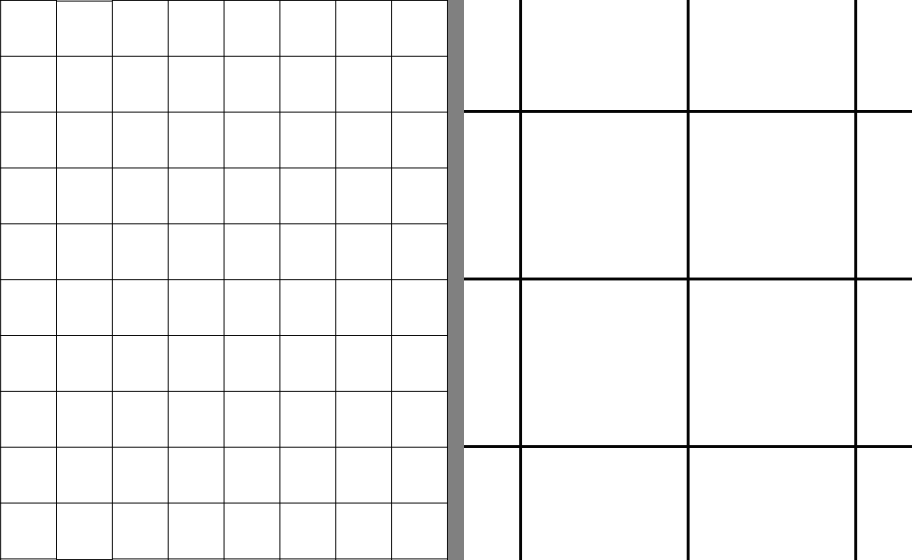
Left: the whole. Right: its middle third, enlarged.
Write a Shadertoy shader that draws this pattern.

```glsl
const vec2 CELLS = vec2(8.0, 10.0);
const float PITCH = 0.09973;                // cell side, in canvas heights
const vec2 GRID_ORIGIN = vec2(0.00117, 0.00195);
const float LINE_WIDTH = 0.00172;
const float SLIPPED_COLUMN = 1.0;
const float SLIP = -0.0012;                 // vertical offset of that column's ends
const vec3 PAPER = vec3(1.0);
const vec3 INK = vec3(0.01);

// Index of the grid line nearest to a position, kept inside the grid
vec2 nearestLine(vec2 position, vec2 cells, float pitch) {
    return clamp(floor(position / pitch + 0.5), vec2(0.0), cells);
}

// Share of a pixel covered by a line at a signed distance from its centre
vec2 lineCoverage(vec2 offset, float width, float pixel) {
    vec2 low = max(offset - 0.5 * pixel, vec2(-0.5 * width));
    vec2 high = min(offset + 0.5 * pixel, vec2(0.5 * width));
    return clamp((high - low) / pixel, 0.0, 1.0);
}

// Slip of the outer horizontal edges within a single column
float edgeSlip(float column, float row, float rows, float slippedColumn, float slip) {
    bool outerEdge = row < 0.5 || row > rows - 0.5;
    return outerEdge && abs(column - slippedColumn) < 0.5 ? slip : 0.0;
}

void mainImage(out vec4 fragColor, in vec2 fragCoord) {
    float pixel = 1.0 / iResolution.y;
    vec2 position = fragCoord * pixel - GRID_ORIGIN;

    // Distance to the closest vertical and horizontal lines
    vec2 line = nearestLine(position, CELLS, PITCH);
    vec2 offset = position - line * PITCH;
    float column = floor(position.x / PITCH);
    offset.y -= edgeSlip(column, line.y, CELLS.y, SLIPPED_COLUMN, SLIP);

    // Ink both directions over the paper
    vec2 coverage = lineCoverage(offset, LINE_WIDTH, pixel);
    float ink = 1.0 - (1.0 - coverage.x) * (1.0 - coverage.y);
    fragColor = vec4(mix(PAPER, INK, ink), 1.0);
}
```
